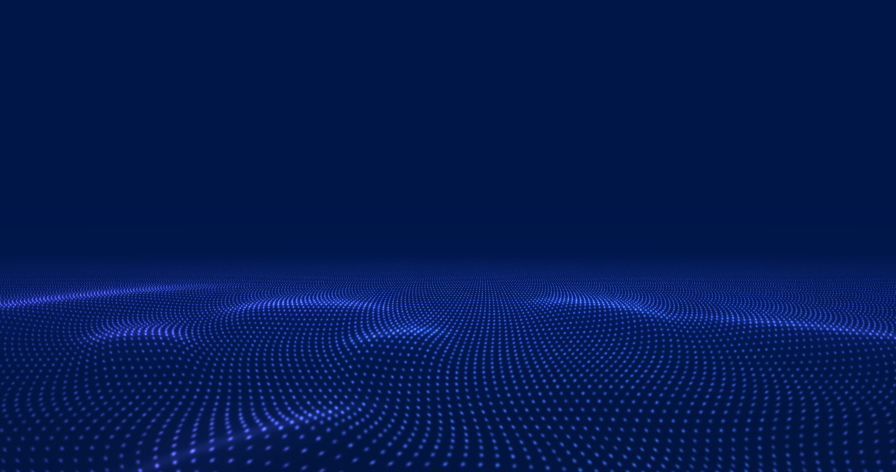
This background is drawn by a Shadertoy shader. Its source:

```glsl
// Rolling field of glowing blue and violet dots receding to a dim horizon on navy.

#define ASPECT 1.896
#define HORIZON 0.47
#define VANISH_X 1.022
#define COLUMN_GAP 0.035
#define ROW_RATIO 0.045
#define ROWS 84
#define DOT_RADIUS 0.0043
#define DOT_GAIN 0.82
#define RIDGE_LIFT 0.14
#define RIDGE_BOW 0.012
#define RIDGES 7

const vec3 NAVY = vec3(0.0, 0.088, 0.288);
const vec3 DEEP = vec3(0.008, 0.082, 0.25);
const vec3 HAZE = vec3(0.025, 0.105, 0.385);
const vec3 BLUE = vec3(0.22, 0.32, 0.72);
const vec3 VIOLET = vec3(0.38, 0.25, 0.75);

// Crest lines: start point, end point
const vec4 CRESTS[RIDGES] = vec4[RIDGES](
    vec4(-0.20, 0.318, 0.46, 0.395),
    vec4(0.48, 0.345, 0.82, 0.348),
    vec4(0.74, 0.276, 0.95, 0.295),
    vec4(0.18, 0.280, 0.40, 0.285),
    vec4(1.13, 0.362, 1.42, 0.327),
    vec4(1.48, 0.328, 2.15, 0.245),
    vec4(0.26, -0.01, 0.77, 0.142));

float hash(vec2 p) {
    return fract(sin(dot(p, vec2(127.1, 311.7))) * 43758.5453);
}

// x: signed height above the crest, y: strength along it, z: perspective scale
vec3 crest(vec2 p, vec4 line) {
    float u = 2.0 * (p.x - line.x) / (line.z - line.x) - 1.0;
    float c = clamp(u, -1.0, 1.0);
    float y = mix(line.y, line.w, 0.5 + 0.5 * c) + RIDGE_BOW * (1.0 - c * c);
    return vec3(p.y - y, exp(-u * u * u * u), HORIZON - y + 0.02);
}

// Vertical displacement of the surface, seen on screen
float surfaceLift(vec2 p) {
    float swell = sin(p.x * 5.0 + p.y * 9.0) * sin(p.y * 23.0 - p.x * 2.0);
    float lift = 0.035 * (HORIZON - p.y) * swell;
    for (int i = 0; i < RIDGES; i++) {
        vec3 c = crest(p, CRESTS[i]);
        float d = c.x / (0.25 * c.z) + 0.8;
        lift += RIDGE_LIFT * c.z * c.y * exp(-d * d);
    }
    return lift;
}

// Light gathered along the crests
float crestGlow(vec2 p) {
    float glow = 0.0;
    for (int i = 0; i < RIDGES; i++) {
        vec3 c = crest(p, CRESTS[i]);
        float core = c.x / (0.004 + 0.018 * c.z);
        float skirt = c.x / (0.16 * c.z);
        glow += c.y * (0.75 * exp(-core * core) + 0.25 * exp(-skirt * skirt));
    }
    return glow;
}

// Perspective grid of dots, one nearest column for each row
float dotField(vec2 p, float px) {
    float light = 0.0;
    for (int i = 0; i < ROWS; i++) {
        float z = 0.8 * exp(ROW_RATIO * float(i));
        float rowY = HORIZON - HORIZON / z;
        if (abs(p.y - rowY) > 0.13) continue;
        float gap = COLUMN_GAP / z;
        float column = floor((p.x - VANISH_X) / gap + 0.5);
        vec2 center = vec2(VANISH_X + column * gap, rowY);
        center.y += surfaceLift(center);
        vec2 d = p - center;

        // Widen tiny dots to a pixel and blend unresolved columns
        float size = DOT_RADIUS * pow(z, -0.6);
        float r = max(size, 0.6 * px);
        float across = mix(min(1.77 * r / gap, 1.0), exp(-d.x * d.x / (r * r)),
                           smoothstep(1.2 * px, 2.6 * px, gap));
        float gain = size * size / (r * r) * (0.75 + 0.5 * hash(vec2(column, float(i))));
        light += gain * across * exp(-d.y * d.y / (r * r));
    }
    return light;
}

void mainImage(out vec4 fragColor, in vec2 fragCoord) {
    vec2 p = fragCoord / iResolution.xy * vec2(ASPECT, 1.0);
    float px = 1.0 / iResolution.y;
    float depth = max(HORIZON - p.y, 0.0);
    float side = (p.x - 1.0) / 0.95;

    // Navy backdrop with a hazy band under the horizon
    vec3 color = mix(NAVY, DEEP, smoothstep(0.1, 0.45, depth));
    float band = (p.y - 0.36) / 0.085;
    color = mix(color, HAZE, 0.6 * exp(-band * band) * exp(-0.3 * side * side));

    // Dots, bent sideways by the swell
    float fade = 1.0 - smoothstep(HORIZON - 0.14, HORIZON, p.y);
    if (fade > 0.0) {
        vec2 bent = p;
        bent.x += 0.07 * depth * sin(p.y * 17.0 + p.x * 4.0);
        float glow = crestGlow(p);
        float falloff = exp(-0.65 * side * side);
        float light = dotField(bent, px) * DOT_GAIN * (falloff + 0.8 * glow);
        float violet = smoothstep(1.2, 0.2, p.x + 0.5 * p.y) * 0.65
                     + smoothstep(1.4, 1.9, p.x) * 0.35;
        vec3 tint = mix(BLUE, VIOLET, violet);
        color += tint * fade * (light + 0.22 * glow);
    }

    fragColor = vec4(min(color, 1.0), 1.0);
}
```
